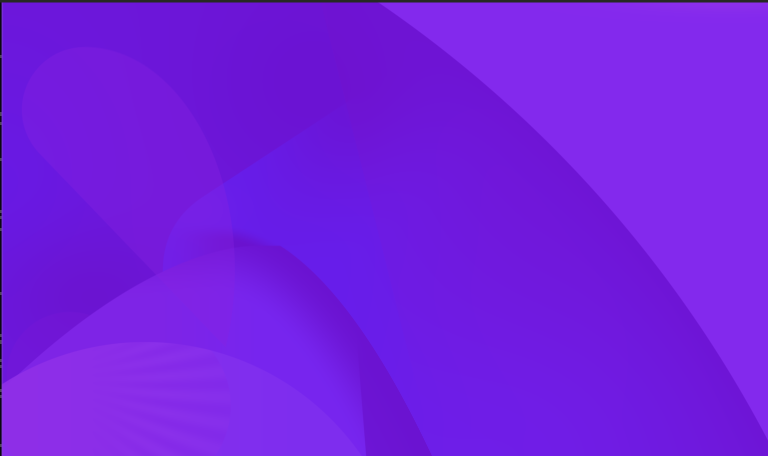
Write a WebGL 1 fragment shader that draws this background.

```glsl
precision highp float;
// Overlapping translucent violet sheets: a large arc, a folded ribbon, a teardrop and a dome.

uniform vec2 u_resolution;

float hash(float n) {
  return fract(sin(n * 12.9898) * 43758.5453);
}

// Antialiased coverage: 1 where the signed distance is negative.
float fill(float d) {
  float w = 0.8 / u_resolution.y;
  return 1.0 - smoothstep(-w, w, d);
}

float smoothMin(float a, float b, float k) {
  float h = max(k - abs(a - b), 0.0) / k;
  return min(a, b) - h * h * k * 0.25;
}

// Soft round falloff around a centre.
float glow(vec2 p, vec2 centre, vec2 radius) {
  vec2 q = (p - centre) / radius;
  return exp(-dot(q, q));
}

// Round head with a straight lower left side and an elliptic right side.
float teardrop(vec2 p) {
  vec2 axis = vec2(0.693, 0.721);
  vec2 q = p - vec2(0.186, 0.241);
  float side = dot(q, vec2(-axis.y, axis.x)) - 0.138;
  float bow = (length((p - vec2(0.186, 0.592)) / vec2(0.329, 0.489)) - 1.0) * 0.33;
  float head = length(q - axis * max(dot(q, axis), 0.0)) - 0.138;
  return q.x < 0.0 ? head : max(side, bow);
}

void main() {
  // Height units, with y running down from the top.
  vec2 p = gl_FragCoord.xy / u_resolution.y;
  p.y = 1.0 - p.y;

  // Backdrop
  vec3 color = vec3(0.425, 0.09, 0.855);
  color = mix(color, vec3(0.405, 0.10, 0.90), 0.8 * glow(p, vec2(0.0, 0.42), vec2(0.22, 0.3)));
  color = mix(color, vec3(0.415, 0.07, 0.82), 0.8 * glow(p, vec2(0.68, 0.18), vec2(0.25)));
  color = mix(color, vec3(0.42, 0.075, 0.81), 0.8 * glow(p, vec2(0.2, 0.65), vec2(0.2, 0.14)));
  color = mix(color, vec3(0.48, 0.09, 0.84), 0.3 * fill(length(p - vec2(0.153, 0.822)) - 0.138));

  // Wide sheet with a rounded left corner
  vec3 sheet = mix(vec3(0.40, 0.115, 0.92), vec3(0.435, 0.095, 0.865),
                   smoothstep(0.65, 1.2, p.x - 0.25 * (p.y - 0.5)));
  sheet = mix(sheet, vec3(0.44, 0.12, 0.915), 0.8 * glow(p, vec2(1.15, 1.0), vec2(0.38, 0.35)));
  sheet = mix(sheet, vec3(0.44, 0.13, 0.91), 0.7 * glow(p, vec2(0.42, 0.46), vec2(0.09, 0.06)));
  float slant = dot(p - vec2(0.487, 0.404), vec2(0.549, 0.836));
  float corner = smoothMin(slant, p.x - 0.357, 0.088);
  float sheetFade = mix(1.0, smoothstep(-0.02, 0.3, corner), smoothstep(0.45, 0.85, p.x));
  color = mix(color, sheet, fill(-corner) * sheetFade);

  // Faint straight seam across the sheet
  float seam = fill((0.702 + 0.25 * p.y - p.x) * 0.97);
  color += vec3(0.016, -0.004, -0.014) * seam * exp(-3.0 * abs(p.x - 0.702 - 0.25 * p.y))
         * (1.0 - smoothstep(0.6, 0.95, p.y));

  // Shade toward the large arc, then the bright field beyond it
  float arc = length(p - vec2(-0.667, -1.197 + 2.0 * 1.197 + 1.0)) - 2.654;
  color = mix(color, vec3(0.43, 0.075, 0.825), 0.75 * exp(min(arc, 0.0) * 9.0));
  vec3 field = vec3(0.515, 0.16, 0.93);
  field += vec3(0.04, 0.03, -0.01) * glow(p, vec2(1.6, 0.0), vec2(0.22, 0.025));
  color = mix(color, field, fill(-arc));

  // Ribbon ridge and the shadow beneath it
  float run = max(p.x - 0.471, 0.0);
  float ridge = 0.493 + 2.234 * run * run;
  float depth = (p.y - ridge) / sqrt(1.0 + 20.0 * run * run);
  float shadow = smoothstep(-0.005, 0.035, depth) * fill(-corner);
  shadow *= smoothstep(0.36, 0.52, p.x);
  color = mix(color, vec3(0.415, 0.07, 0.81), shadow);

  // Lit inside of the ribbon
  float lip = 0.539 + 0.86 * pow(max(0.559 - p.x, 0.0), 1.7);
  float inside = fill((max(lip, ridge) - p.y) * 0.8);
  float lit = smoothstep(0.0, 0.16, depth);
  lit *= 1.0 - 0.85 * smoothstep(0.70, 0.80, p.y) * fill(0.783 + 0.08 * (p.y - 0.75) - p.x);
  vec3 lining = mix(vec3(0.495, 0.14, 0.90), vec3(0.465, 0.145, 0.935),
                    smoothstep(0.3, 0.62, p.x));
  color = mix(color, mix(vec3(0.42, 0.075, 0.82), lining, lit), inside);

  // Teardrop veil
  color = mix(color, vec3(0.53, 0.13, 0.88), 0.36 * fill(teardrop(p)));

  // Dome with a faint fan of ribs
  float dome = fill(length(p - vec2(0.318, 1.327)) - 0.577);
  vec3 domeColor = mix(vec3(0.55, 0.19, 0.92), vec3(0.495, 0.18, 0.935),
                       smoothstep(0.0, 0.75, p.x));
  float loop = fill((length((p - vec2(0.25, 0.89)) / vec2(0.256, 0.22)) - 1.0) * 0.24);
  vec2 fan = p - vec2(0.08, 0.83);
  float ribs = sin(atan(fan.y, fan.x) * 46.0 + fan.x * 8.0);
  float ribFade = smoothstep(0.1, 0.3, fan.x) * loop;
  domeColor += vec3(0.012, -0.006, -0.012) * loop + vec3(0.010, 0.012, 0.004) * ribs * ribFade;
  color = mix(color, domeColor, 0.92 * dome);

  // Dark rim along the top and a speckled one on the left
  color = mix(color, vec3(0.52, 0.28, 0.82), 0.5 * fill(p.x - 0.0065));
  float speck = step(0.85, hash(floor(p.y * 150.0)));
  color = mix(color, vec3(0.04, 0.03, 0.06) + 0.25 * speck, fill(p.x - 0.0035));
  color = mix(color, vec3(0.15, 0.16, 0.14), fill(p.y - 0.0055));

  gl_FragColor = vec4(color, 1.0);
}
```
